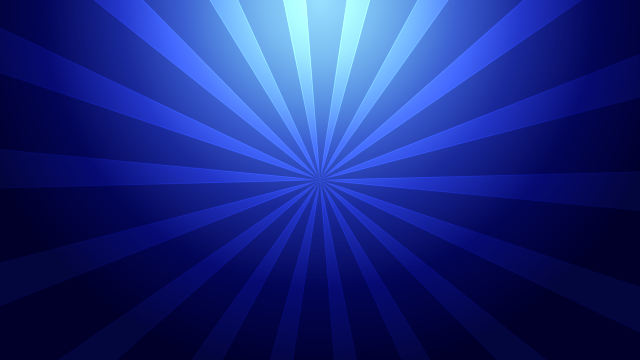
This background is drawn by a Shadertoy shader. Its source:

```glsl
// A blue sunburst: eighteen pale rays fan out from the middle of the canvas
// over a round glow that falls from sky blue at the top centre to deep navy.
// The rays repeat by folding the polar angle; thin highlights trace their edges.

const float PI = 3.14159265;

float ramp(float a, float b, float x) {
    return clamp((x - a) / (b - a), 0.0, 1.0);
}

// Colour of the glow at distance r from its source
vec3 glowColor(float r) {
    vec3 c = mix(vec3(0.60, 0.88, 1.00), vec3(0.48, 0.74, 0.95), ramp(0.00, 0.16, r));
    c = mix(c, vec3(0.34, 0.56, 0.89), ramp(0.16, 0.29, r));
    c = mix(c, vec3(0.23, 0.37, 0.82), ramp(0.29, 0.40, r));
    c = mix(c, vec3(0.10, 0.16, 0.61), ramp(0.40, 0.58, r));
    c = mix(c, vec3(0.01, 0.02, 0.34), ramp(0.58, 0.80, r));
    return mix(c, vec3(0.00, 0.00, 0.17), ramp(0.80, 1.05, r));
}

// Signed distance to the nearest ray edge, negative inside a ray
float rayDistance(vec2 p) {
    float period = PI / 9.0;
    float angle = atan(p.x, p.y) - radians(12.0);
    float fold = abs(mod(angle + 0.5 * period, period) - 0.5 * period);
    return length(p) * sin(fold - radians(3.45));
}

void mainImage(out vec4 fragColor, in vec2 fragCoord) {
    // Centred coordinates, one unit per canvas height
    vec2 p = (fragCoord - 0.5 * iResolution.xy) / iResolution.y;
    float pixel = 1.0 / iResolution.y;

    // Background glow
    vec3 color = glowColor(length((p - vec2(0.0, 0.5)) * vec2(1.04, 1.0)));

    // Lighter rays
    float d = rayDistance(p);
    float ray = 1.0 - smoothstep(-0.6 * pixel, 0.6 * pixel, d);
    vec3 lit = color * vec3(1.26, 1.22, 1.26) + vec3(0.012, 0.018, 0.025);
    vec3 result = mix(color, lit, ray);

    // Fine highlights on the ray edges, softened where they converge
    float width = max(0.0018, pixel);
    float line = 1.0 - smoothstep(0.0, width, abs(d));
    line *= smoothstep(0.0, 0.08, length(p));
    result += line * (color * 0.2 + vec3(0.005, 0.01, 0.02));

    fragColor = vec4(min(result, 1.0), 1.0);
}
```
